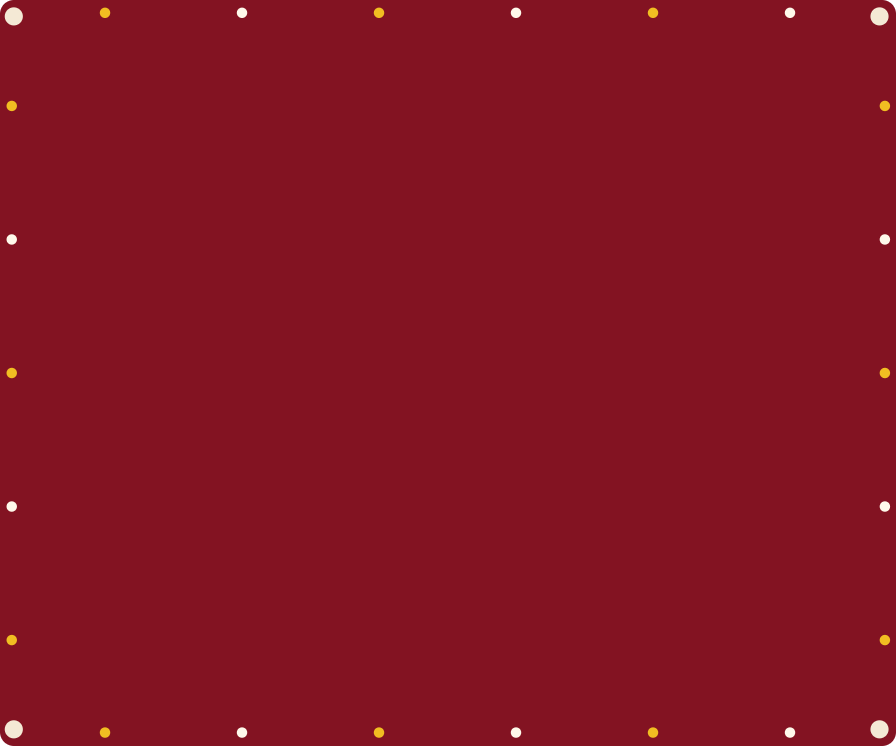
Write a Shadertoy shader that draws this background.

```glsl
const vec3 CRIMSON = vec3(0.512, 0.075, 0.133);
const vec3 GOLD = vec3(0.945, 0.745, 0.135);
const vec3 IVORY = vec3(1.0, 0.975, 0.92);
const vec3 CREAM = vec3(0.955, 0.915, 0.835);
const vec3 PAPER = vec3(1.0);

const float BULB_RADIUS = 0.0058;
const float STUD_RADIUS = 0.0101;
const float PANEL_ROUNDING = 0.0156;

// Coverage of a shape from its signed distance
float coverage(float distanceToEdge, float pixel) {
    return clamp(0.5 - distanceToEdge / pixel, 0.0, 1.0);
}

float discMask(vec2 point, vec2 center, float radius, float pixel) {
    return coverage(length(point - center) - radius, pixel);
}

float roundedBox(vec2 point, vec2 halfSize, float rounding) {
    vec2 q = abs(point) - halfSize + rounding;
    return length(max(q, 0.0)) + min(max(q.x, q.y), 0.0) - rounding;
}

// Bulbs alternate, starting with gold
vec3 bulbColor(int index) {
    return index % 2 == 0 ? GOLD : IVORY;
}

vec3 addBulb(vec3 color, vec2 point, vec2 center, int index, float pixel) {
    float mask = discMask(point, center, BULB_RADIUS, pixel);
    return mix(color, bulbColor(index), mask);
}

void mainImage(out vec4 fragColor, in vec2 fragCoord) {
    // One unit is the canvas width
    float pixel = 1.0 / iResolution.x;
    vec2 point = fragCoord * pixel;
    vec2 size = vec2(1.0, iResolution.y * pixel);
    vec3 color = CRIMSON;

    // Bulbs along the bottom and top
    for (int i = 0; i < 6; i++) {
        float x = 0.1172 + 0.1529 * float(i);
        color = addBulb(color, point, vec2(x, 0.0150), i, pixel);
        color = addBulb(color, point, vec2(x, size.y - 0.0143), i, pixel);
    }

    // Bulbs along the left and right
    for (int i = 0; i < 5; i++) {
        float y = size.y * (0.5 + 0.179 * float(i - 2));
        color = addBulb(color, point, vec2(0.0131, y), i, pixel);
        color = addBulb(color, point, vec2(size.x - 0.0124, y), i, pixel);
    }

    // Large corner studs
    for (int i = 0; i < 4; i++) {
        vec2 side = vec2(i % 2, i / 2);
        vec2 center = mix(vec2(0.0154, 0.0186), size - vec2(0.0184, 0.0183), side);
        color = mix(color, CREAM, discMask(point, center, STUD_RADIUS, pixel));
    }

    // Rounded panel outline
    float panel = roundedBox(point - 0.5 * size, 0.5 * size, PANEL_ROUNDING);
    color = mix(PAPER, color, coverage(panel, pixel));
    fragColor = vec4(color, 1.0);
}
```
